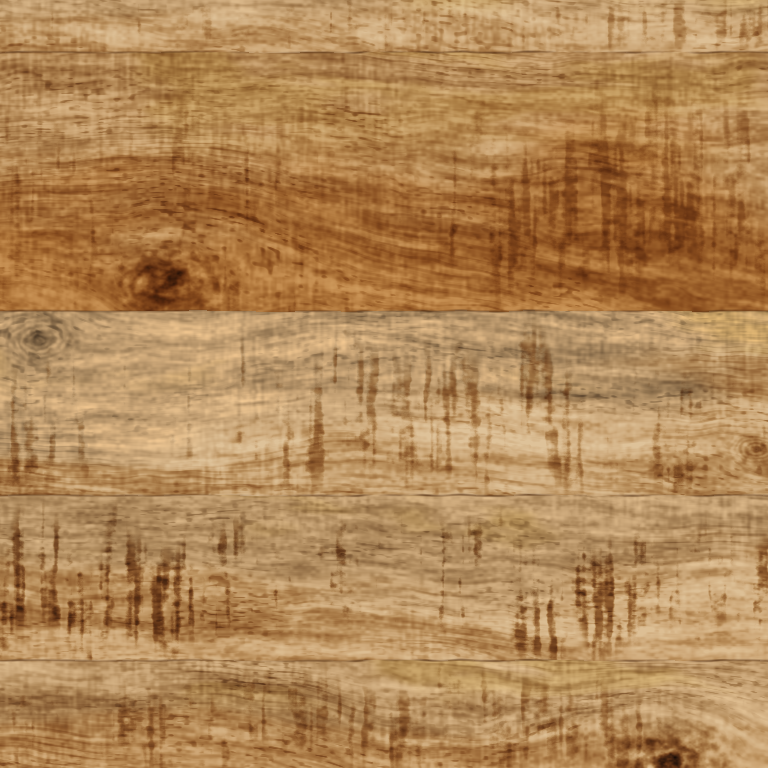
Give the GLSL for this texture, as a WebGL 2 fragment shader.

```glsl
#version 300 es
precision highp float;
// Rough-sawn wooden planks laid in horizontal rows. Stretched noise, bent by a
// slow warp and by knots, makes the grain; upright noise makes saw marks.
// A single tone value is then mapped to wood colours and tinted per plank.

#define WARP 0.045        // bending of the grain
#define BROAD 0.15        // contrast of wide bands
#define STREAK 0.17       // contrast of grain streaks
#define FIBRE 0.055       // contrast of fibres
#define PORES 0.09        // darkness of short pores
#define LINES 0.06        // darkness of growth lines
#define GRIT 0.05         // contrast of the rough surface
#define SAW 0.27          // darkness of saw marks
#define SEAM_WIDTH 0.0012 // gap between planks

uniform vec2 u_resolution;
out vec4 fragColor;

const int PLANKS = 5;
const int KNOTS = 4;
const float EDGE[6] = float[6](-0.01, 0.14, 0.355, 0.595, 0.932, 1.02);
// Per plank: base tone, saw marks, greyness, warmth
const vec4 PLANK[5] = vec4[5](
  vec4(0.745, 0.65, 0.35, 0.25), vec4(0.755, 1.15, 0.60, 0.15),
  vec4(0.790, 0.80, 1.00, 0.00), vec4(0.730, 0.55, 0.20, 1.00),
  vec4(0.765, 0.60, 0.45, 0.15));
// Per knot: centre, size, darkness
const vec4 KNOT[4] = vec4[4](
  vec4(0.225, 0.632, 0.044, 0.70), vec4(0.052, 0.557, 0.028, 0.35),
  vec4(0.865, 0.008, 0.038, 1.20), vec4(0.985, 0.415, 0.016, 0.80));

float hash(vec2 p) {
  vec3 q = fract(p.xyx * 0.1031);
  q += dot(q, q.yzx + 33.33);
  return fract((q.x + q.y) * q.z);
}

// Value noise from -1 to 1
float noise(vec2 p) {
  vec2 i = floor(p), f = fract(p);
  f = f * f * (3.0 - 2.0 * f);
  float low = mix(hash(i), hash(i + vec2(1, 0)), f.x);
  float high = mix(hash(i + vec2(0, 1)), hash(i + vec2(1, 1)), f.x);
  return 2.0 * mix(low, high, f.y) - 1.0;
}

float fbm(vec2 p) {
  float sum = 0.0, amp = 0.5;
  for (int i = 0; i < 4; i++) {
    sum += amp * noise(p);
    p = p * 2.03 + 17.7;
    amp *= 0.5;
  }
  return sum;
}

float ramp(float a, float b, float t) { return clamp((t - a) / (b - a), 0.0, 1.0); }

vec3 woodColour(float t) {
  vec3 c = mix(vec3(0.10, 0.05, 0.03), vec3(0.39, 0.21, 0.09), ramp(0.12, 0.39, t));
  c = mix(c, vec3(0.56, 0.36, 0.18), ramp(0.39, 0.56, t));
  c = mix(c, vec3(0.66, 0.48, 0.28), ramp(0.56, 0.66, t));
  c = mix(c, vec3(0.74, 0.58, 0.38), ramp(0.66, 0.74, t));
  c = mix(c, vec3(0.81, 0.67, 0.49), ramp(0.74, 0.81, t));
  return mix(c, vec3(0.87, 0.76, 0.60), ramp(0.81, 0.94, t));
}

// Upright torn marks, gathered in a band along the plank
float sawMarks(vec2 p, float h, vec2 seed) {
  float patches = fbm(p * vec2(6.0, 5.0) + seed);
  float column = noise(vec2(p.x * 115.0 + 0.4 * noise(p * 25.0), p.y * 9.0) + seed);
  column += 0.5 * noise(vec2(p.x * 240.0, p.y * 22.0) - seed);
  float torn = fbm(p * vec2(90.0, 130.0) + seed);
  float sway = h + 0.2 * noise(vec2(p.x * 40.0, seed.y));
  float band = smoothstep(0.02, 0.25, sway) * smoothstep(0.88, 0.62, sway);
  return band * smoothstep(0.12, 0.85, column * 0.6 + patches * 0.9 + torn * 0.55);
}

vec3 wood(vec2 p, int k) {
  vec4 plank = PLANK[k];
  vec2 seed = vec2(17.3, 39.1) * float(k + 1);
  float h = (p.y - EDGE[k]) / (EDGE[k + 1] - EDGE[k]);
  vec2 q = p;
  float shade = 0.0;

  // Knots: push the grain aside, add rings and a dark core
  for (int i = 0; i < KNOTS; i++) {
    vec4 knot = KNOT[i];
    if (knot.y < EDGE[k] || knot.y > EDGE[k + 1]) continue;
    vec2 d = (p - knot.xy) * vec2(0.6, 1.0) / knot.z;
    float r = length(d) + 0.35 * fbm(p * 28.0 + seed);
    q.y -= 0.8 * d.y * knot.z * exp(-0.2 * dot(d, d));
    float body = exp(-r * r * 0.8);
    float mottle = 0.65 + 1.8 * fbm(p * vec2(42.0, 55.0) + seed);
    shade += body * (0.36 * knot.w * mottle + 0.05 * sin(r * 24.0));
    shade += 0.3 * knot.w * smoothstep(0.42, 0.15, r);
  }

  // Grain
  q.y += (0.04 + 0.13 * plank.w * smoothstep(0.75, 0.0, h)) * (p.x - 0.3);
  q.y += WARP * fbm(q * vec2(2.0, 4.5) + seed) + 0.002 * noise(p * vec2(32.0, 50.0));
  float broad = fbm(q * vec2(2.0, 15.0) + seed);
  float streak = fbm(q * vec2(9.0, 95.0) + seed);
  float fibre = noise(q * vec2(45.0, 270.0) + seed);
  float pores = smoothstep(0.25, 0.85, noise(q * vec2(100.0, 340.0) - seed));
  pores *= 0.6 + 1.2 * noise(q * vec2(8.0, 30.0) + seed);
  float lines = smoothstep(0.3, 1.0, sin(q.y * 620.0 + 9.0 * broad + 2.0 * streak));
  lines *= smoothstep(0.0, 0.3, fbm(q * vec2(4.0, 12.0) - seed));

  // Sawn surface
  float rough = smoothstep(-0.25, 0.3, fbm(p * 6.0 - seed));
  float scratch = noise(vec2(p.x * 190.0, p.y * 14.0) + seed) * rough;
  float grit = noise(p * vec2(170.0, 230.0) + seed);
  grit += 0.7 * noise(p * vec2(260.0, 70.0) - seed) * rough;
  float saw = sawMarks(p, h, seed);
  float tone = plank.x + BROAD * broad + STREAK * streak + FIBRE * fibre;
  tone += GRIT * grit + 0.035 * scratch;
  tone -= PORES * max(pores, 0.0) + LINES * lines + SAW * plank.y * saw + shade;

  // Tints: grey and olive near the top, orange near the bottom
  vec3 c = woodColour(tone);
  float drift = 0.7 * fbm(q * vec2(2.2, 9.0) + seed + 5.0);
  float grey = plank.z * smoothstep(0.48, 0.76, h + drift) * (1.0 - 0.8 * saw);
  c = mix(c, vec3(0.64, 0.52, 0.37) * (1.0 + 1.8 * (tone - 0.73)), 0.85 * grey);
  float olive = smoothstep(0.05, 0.3, fbm(q * vec2(4.0, 16.0) - seed)) * smoothstep(0.45, 0.9, h);
  c *= mix(vec3(1.0), vec3(0.95, 0.93, 0.76), olive * 0.7);
  float warm = plank.w * (0.2 + 0.8 * smoothstep(0.5, 0.0, h + drift));
  return c * mix(vec3(1.0), vec3(0.94, 0.81, 0.62), warm);
}

void main() {
  vec2 p = gl_FragCoord.xy / u_resolution.y;
  float pixel = 1.0 / u_resolution.y;
  float y = p.y + 0.001 * noise(vec2(p.x * 35.0, 3.0));
  int k = 0;
  float gap = 1.0;
  for (int i = 1; i < PLANKS; i++) {
    if (y > EDGE[i]) k = i;
    gap = min(gap, abs(y - EDGE[i]));
  }
  float seam = 1.0 - smoothstep(0.0, SEAM_WIDTH + pixel, gap);
  seam *= 0.35 + 0.4 * noise(vec2(p.x * 45.0, 7.0));
  fragColor = vec4(mix(wood(p, k), vec3(0.34, 0.20, 0.09), max(seam, 0.0)), 1.0);
}
```
